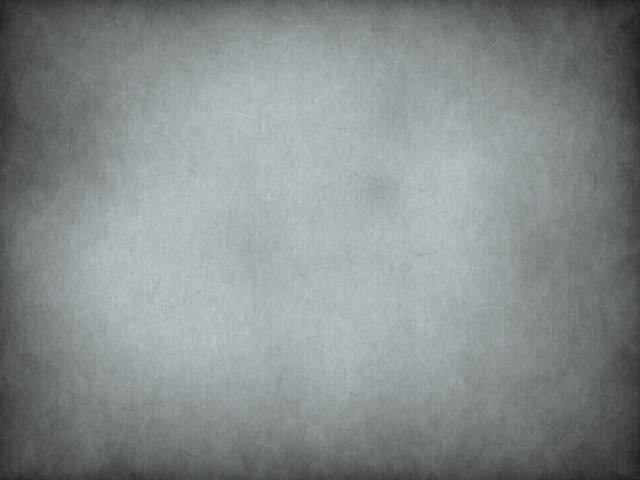
Write a Shadertoy shader that draws this texture.

```glsl
// Worn blue-grey backdrop: a rounded vignette over an uneven pool of light.
// Soft cellular noise mottles it; fine vertical ribs, grain and short
// hair-like scratches give the surface its cloth texture.

const float TAU = 6.2831853;

vec3 hash3(vec2 p) {
    vec3 q = fract(vec3(p.xyx) * vec3(0.1031, 0.1030, 0.0973));
    q += dot(q, q.yxz + 33.33);
    return fract((q.xxy + q.yzz) * q.zyx);
}

// Blend of random cell values, weighted by nearness; roughly -1 to 1
float softCells(vec2 p) {
    vec2 cell = floor(p);
    float sum = 0.0, weightSum = 0.0;
    for (int y = -1; y <= 1; y++)
    for (int x = -1; x <= 1; x++) {
        vec2 id = cell + vec2(x, y);
        vec3 rnd = hash3(id + 71.0);
        vec2 away = id + rnd.xy - p;
        float weight = exp(-4.5 * dot(away, away));
        sum += weight * (2.0 * rnd.z - 1.0);
        weightSum += weight;
    }
    return sum / max(weightSum, 0.0001);
}

float layeredCells(vec2 p, int layers) {
    float sum = 0.0, strength = 0.5;
    for (int i = 0; i < layers; i++) {
        sum += strength * softCells(p);
        p = mat2(1.6, 1.2, -1.2, 1.6) * p + 13.7;
        strength *= 0.62;
    }
    return sum;
}

// Rounded falloff from the centre, plus a narrow dark rim
float vignette(vec2 uv) {
    vec2 q = abs(uv - vec2(0.46, 0.53)) / vec2(0.56, 0.58);
    float radius = pow(pow(q.x, 2.5) + pow(q.y, 2.5), 0.4);
    vec2 rim = exp(-min(uv, 1.0 - uv) / 0.04);
    return 0.72 - 0.42 * smoothstep(0.35, 1.25, radius)
                - 0.13 * max(rim.x, rim.y);
}

// Broad light and dark stains: x, y, radius, strength
float stains(vec2 uv, float aspect) {
    vec4 spots[11] = vec4[11](
        vec4(0.10, 0.71, 0.18, -0.13), vec4(0.87, 0.47, 0.13, -0.05),
        vec4(0.20, 0.46, 0.14, 0.05),  vec4(0.60, 0.60, 0.045, -0.05),
        vec4(0.70, 0.62, 0.09, 0.05),  vec4(0.62, 0.76, 0.06, -0.05),
        vec4(0.39, 0.47, 0.07, -0.04), vec4(0.42, 0.92, 0.11, 0.04),
        vec4(0.02, 0.24, 0.13, -0.06), vec4(0.55, 0.03, 0.12, -0.04),
        vec4(0.42, 0.23, 0.08, -0.03));
    float sum = 0.0;
    for (int i = 0; i < 11; i++) {
        vec2 away = (uv - spots[i].xy) * vec2(aspect, 1.0) / spots[i].z;
        sum += spots[i].w * exp(-dot(away, away));
    }
    return sum;
}

// One short bent fibre per grid cell, mostly light, a few dark
float scratches(vec2 p, float density, float pixel) {
    vec2 g = p * density;
    float sum = 0.0, width = 0.0007 * density, blur = pixel * density;
    for (int y = -1; y <= 1; y++)
    for (int x = -1; x <= 1; x++) {
        vec2 id = floor(g) + vec2(x, y);
        vec3 rnd = hash3(id + 19.0);
        vec3 look = hash3(id + 133.0);
        float angle = rnd.z * TAU;
        vec2 along = vec2(cos(angle), sin(angle));
        vec2 d = g - id - rnd.xy;
        vec2 local = vec2(dot(d, along), dot(d, vec2(-along.y, along.x)));
        float halfLength = 0.3 + 0.5 * look.x;
        float bend = (look.y - 0.5) * local.x * local.x;
        float line = 1.0 - smoothstep(width, width + blur, abs(local.y - bend));
        line *= 1.0 - smoothstep(0.4, 1.0, abs(local.x) / halfLength);
        sum += line * (look.z < 0.12 ? -1.0 : look.z * look.z);
    }
    return sum;
}

// Vertical ribs with slow waver, broken by elongated grain
float cloth(vec2 p) {
    float ribs = sin(TAU * 150.0 * p.x + 0.7 * sin(p.y * 31.0));
    float threads = softCells(p * vec2(190.0, 55.0));
    float grain = softCells(p * 230.0 + 41.0);
    return 0.007 * ribs + 0.016 * threads + 0.020 * grain;
}

void mainImage(out vec4 fragColor, in vec2 fragCoord) {
    vec2 uv = fragCoord / iResolution.xy;
    float aspect = iResolution.x / iResolution.y;
    float pixel = 1.0 / iResolution.y;
    vec2 p = uv * vec2(aspect, 1.0);

    // Large light, roughened most where it falls into shadow
    float tone = vignette(uv) + stains(uv, aspect);
    float shade = 1.0 - smoothstep(0.40, 0.70, tone);
    tone += mix(0.035, 0.065, shade) * layeredCells(p * 5.0, 4);
    tone += mix(0.018, 0.035, shade) * layeredCells(p * vec2(34.0, 28.0), 3);
    tone = min(tone, 0.72 + 0.25 * (tone - 0.72));

    // Surface detail
    tone += cloth(p);
    tone += 0.035 * scratches(p, 17.0, pixel);
    tone += 0.025 * scratches(p + 5.3, 29.0, pixel);

    vec3 tint = vec3(0.957, 1.0, 1.014);
    fragColor = vec4(clamp(tone * tint, 0.0, 1.0), 1.0);
}
```
